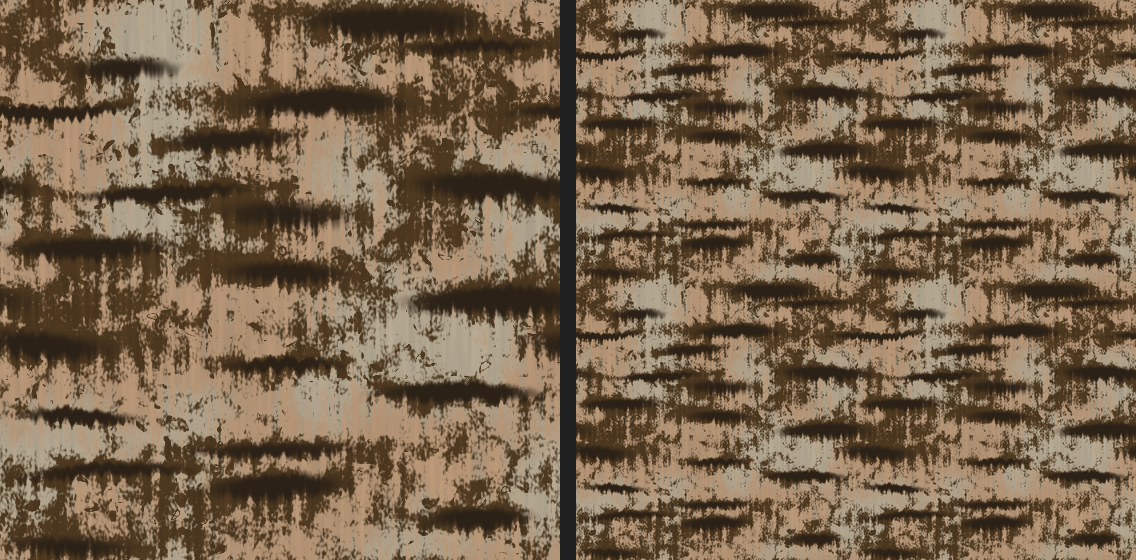
Left: one tile. Right: repeated 2 by 2.
Reproduce this texture procedurally as a WebGL 2 fragment shader.

```glsl
#version 300 es
precision highp float;
// Weathered pale plaster with brown grime, vertical drips and soft dark horizontal smears.
#define SMEARS 21
#define SMEAR_LENGTH 0.18
#define SMEAR_WIDTH 0.024
#define GRIME_BIAS -0.27
#define GRIME_SOFTNESS 0.31
#define FLAKE_CELLS 44.0
#define DRIP_CELLS 72.0
#define PEACH vec3(0.70, 0.575, 0.455)
#define ASH vec3(0.69, 0.645, 0.56)
#define BROWN vec3(0.295, 0.215, 0.12)
#define DARK vec3(0.17, 0.13, 0.09)

uniform vec2 u_resolution;
out vec4 fragColor;

// Three random values per integer cell.
vec3 hash3(vec2 cell, float seed) {
  uvec3 v = uvec3(ivec3(vec3(cell, seed))) * 1664525u + 1013904223u;
  v.x += v.y * v.z; v.y += v.z * v.x; v.z += v.x * v.y;
  v ^= v >> 16u;
  v.x += v.y * v.z; v.y += v.z * v.x; v.z += v.x * v.y;
  return vec3(v >> 8u) / 16777216.0;
}

float cornerSlope(vec2 cell, vec2 offset, vec2 period, float seed) {
  float angle = 6.2832 * hash3(mod(cell, period), seed).x;
  return dot(vec2(cos(angle), sin(angle)), offset);
}

// Gradient noise that wraps after a whole number of cells.
float noise(vec2 p, vec2 period, float seed) {
  vec2 cell = floor(p * period), f = fract(p * period);
  vec2 w = f * f * f * (f * (f * 6.0 - 15.0) + 10.0), e = vec2(1.0, 0.0);
  float low = mix(cornerSlope(cell, f, period, seed),
                  cornerSlope(cell + e, f - e, period, seed), w.x);
  float high = mix(cornerSlope(cell + e.yx, f - e.yx, period, seed),
                   cornerSlope(cell + e.xx, f - e.xx, period, seed), w.x);
  return 1.5 * mix(low, high, w.y);
}

float fbm(vec2 p, vec2 period, float seed) {
  float sum = 0.0, amp = 0.5;
  for (int i = 0; i < 5; i++) {
    sum += amp * noise(p, period, seed + float(i));
    period *= 2.0;
    amp *= 0.6;
  }
  return sum;
}

// Soft lens-shaped smears, stratified in height.
float smears(vec2 p) {
  float strength = 0.0;
  for (int i = 0; i < SMEARS; i++) {
    float k = float(i);
    vec3 place = hash3(vec2(k, 3.0), 50.0), shape = hash3(vec2(k, 7.0), 51.0);
    vec2 center = vec2(k * 0.618 + 0.4 * place.x, (k + place.y) / float(SMEARS));
    vec2 d = fract(p - center + 0.5) - 0.5;
    d.y += (shape.x - 0.5) * 0.14 * d.x;
    d /= vec2(SMEAR_LENGTH * mix(0.6, 1.2, shape.y), SMEAR_WIDTH * mix(0.55, 1.4, shape.z));
    strength = max(strength, mix(0.75, 1.0, place.z) * exp(-dot(d, d)));
  }
  return strength;
}

// Crisp chips, slivers and little rings in random directions.
float flakes(vec2 p, float density) {
  vec2 q = p * FLAKE_CELLS, base = floor(q);
  float edge = FLAKE_CELLS / u_resolution.y, cover = 0.0;
  for (int y = -1; y <= 1; y++)
    for (int x = -1; x <= 1; x++) {
      vec2 cell = base + vec2(x, y), id = mod(cell, FLAKE_CELLS);
      vec3 place = hash3(id, 60.0), shape = hash3(id, 61.0);
      float a = 6.2832 * shape.x, c = cos(a), s = sin(a);
      vec2 d = mat2(c, s, -s, c) * (q - cell - place.xy);
      d.y += 0.5 * d.x * d.x;
      float size = mix(0.12, 0.6, shape.y * shape.y);
      float dist = length(d * vec2(1.0, mix(1.3, 3.5, shape.z))) - size;
      if (place.z > 0.75) dist = abs(dist + 0.08) - 0.06;
      float present = step(fract(place.z * 7.0), density);
      cover = max(cover, present * (1.0 - smoothstep(-edge, edge, dist)));
    }
  return cover;
}

void main() {
  vec2 p = gl_FragCoord.xy / u_resolution;

  // Vertical drips and broad clouds
  float drip = noise(p, vec2(DRIP_CELLS, 4.0), 1.0) + 0.7 * noise(p, vec2(DRIP_CELLS * 2.0, 9.0), 2.0);
  float cloud = fbm(p, vec2(3.0, 5.0), 10.0);
  vec2 warp = vec2(noise(p, vec2(16.0), 20.0), noise(p, vec2(16.0), 21.0));
  vec2 swirled = p + 0.022 * warp;

  // Smears with drip-frayed edges
  vec2 wobble = vec2(0.0, 0.008 * drip + 0.014 * noise(p, vec2(4.0, 5.0), 25.0));
  float smear = smears(p + wobble) * (1.0 + 0.12 * drip);

  // Grime: clouds, drips and gritty grain around the smears
  float grain = fbm(swirled, vec2(24.0, 20.0), 30.0) + 0.35 * noise(p, vec2(210.0, 130.0), 36.0);
  float level = GRIME_BIAS + 1.3 * cloud + 0.24 * drip + 1.1 * grain + 1.15 * smear;
  float clump = smoothstep(-0.15, 0.45, noise(p, vec2(7.0), 40.0) + 0.5 * cloud);
  level += 0.55 * flakes(p + 0.012 * warp, 0.1 + 0.65 * clump);
  float grime = smoothstep(-GRIME_SOFTNESS, GRIME_SOFTNESS, level);

  // Colour layers
  float tint = noise(p, vec2(5.0, 4.0), 45.0) + 0.45 * drip + 0.5 * grain;
  vec3 color = mix(PEACH, ASH, smoothstep(-0.3, 0.4, tint)) * (1.0 - 0.05 * drip);
  vec3 stain = BROWN * (1.0 + 0.10 * grain - 0.07 * drip);
  color = mix(color, stain, grime);
  color = mix(color, DARK, smoothstep(0.32, 0.78, smear));
  fragColor = vec4(color, 1.0);
}
```
